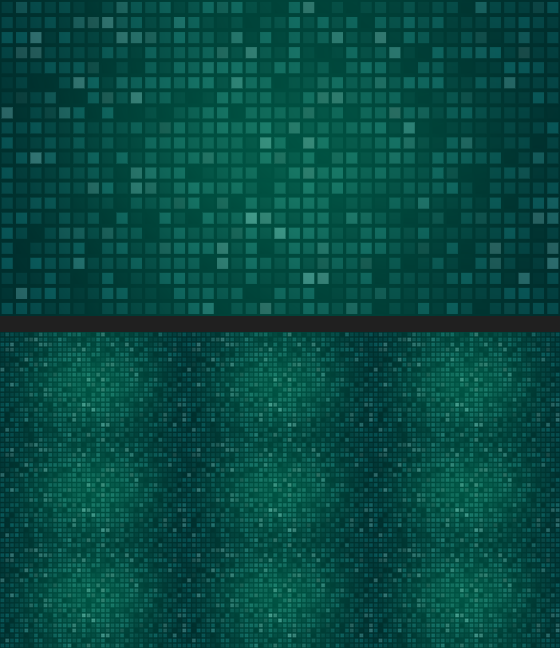
Top, the tile; bottom, the same tile 3 across and 3 down.
This background is drawn by a Shadertoy shader. Its source:

```glsl
const vec2 GRID = vec2(39.0, 21.0);

// Sine-free hash, one value per cell
float hash12(vec2 p) {
    vec3 q = fract(vec3(p.xyx) * 0.1031);
    q += dot(q, q.yzx + 33.33);
    return fract((q.x + q.y) * q.z);
}

// Signed distance to a box
float boxDistance(vec2 p, vec2 halfSize) {
    vec2 d = abs(p) - halfSize;
    return length(max(d, 0.0)) + min(max(d.x, d.y), 0.0);
}

void mainImage(out vec4 fragColor, in vec2 fragCoord) {
    vec2 uv = fragCoord / iResolution.xy;
    vec2 cell = mod(floor(uv * GRID), GRID);
    vec2 local = fract(uv * GRID) - 0.5;

    // Periodic central glow, stronger across than down
    vec2 wave = 0.5 - 0.5 * cos(6.2831853 * uv);
    float glow = pow(wave.x, 0.7) * mix(0.62, 1.0, wave.y) + 0.06 * wave.y;
    vec3 ground = mix(vec3(0.0, 0.18, 0.175), vec3(0.0, 0.315, 0.255), glow);

    // Translucent squares: a few vanish, most are soft, some shine
    float pick = hash12(cell + 7.0);
    float soft = 0.15 + 0.85 * hash12(cell + 83.0);
    float visible = smoothstep(0.04, 0.22, pick);
    float shine = smoothstep(0.84, 1.0, pick);
    vec3 tint = mix(vec3(0.03, 0.15, 0.165), vec3(0.10, 0.165, 0.155), glow);
    vec3 square = ground + tint * soft * visible + vec3(0.16, 0.13, 0.13) * shine;

    // Slight shading inside each square
    square *= 1.0 + 0.03 * (local.x + local.y);

    // Box edges in units of canvas height, softened over one pixel
    vec2 cellSize = vec2(iResolution.x / iResolution.y, 1.0) / GRID;
    float edge = boxDistance(local * cellSize, vec2(0.0176));
    float mask = clamp(0.5 - edge * iResolution.y, 0.0, 1.0);

    fragColor = vec4(mix(ground, square, mask), 1.0);
}
```
